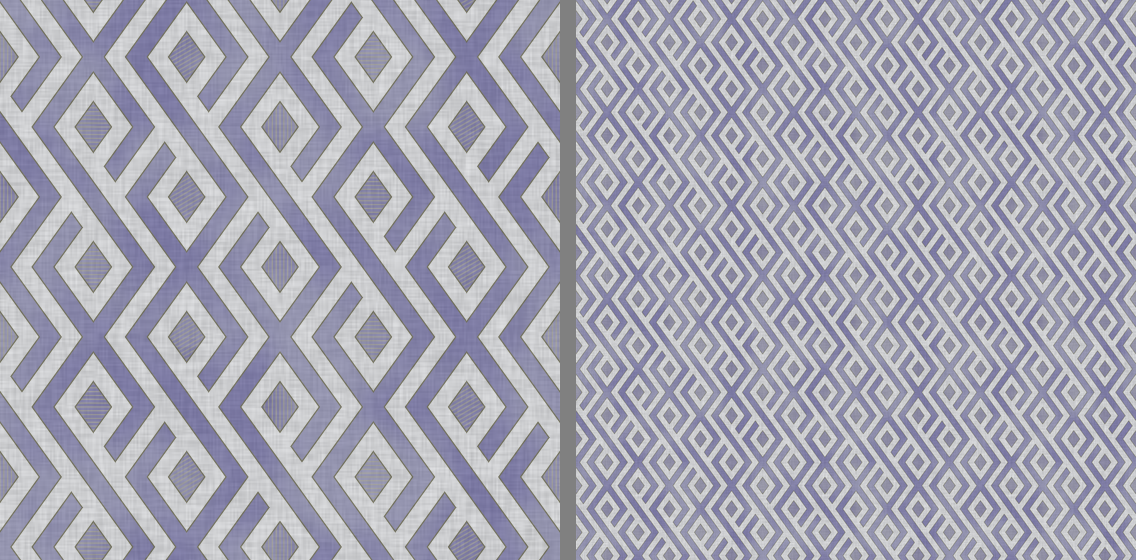
Left, the tile; right, the same tile 3 across and 3 down.
A Shadertoy shader for this pattern:

```glsl
// Lengths are in column spacings; the canvas is COLUMNS wide and high.
const float COLUMNS = 6.0;
const float HALF_STEP = 0.75;       // crossing to diamond centre
const float PERIOD = 3.0;           // vertical repeat of one column
const float FIRST_CROSSING = -0.14;
const float BAND_RADIUS = 0.539;    // centreline of the chevrons
const float BAND_HALF = 0.117;
const float HOOK_CUT = 0.185;
const float DIAMOND_RADIUS = 0.195;
const float LINE_HALF = 0.0066;
const float STRIPE_PITCH = 0.041;
const float STRIPE_HALF = 0.0075;
const float SLANT = 0.52;
const vec3 LINEN = vec3(0.803, 0.807, 0.816);
const vec3 VIOLET_DEEP = vec3(0.485, 0.475, 0.640);
const vec3 VIOLET_PALE = vec3(0.580, 0.580, 0.685);
const vec3 OLIVE = vec3(0.430, 0.425, 0.330);
const vec3 STRIPE = vec3(0.640, 0.635, 0.570);

float hash(vec2 p) {
    vec3 q = fract(vec3(p.xyx) * 0.1031);
    q += dot(q, q.yzx + 33.33);
    return fract((q.x + q.y) * q.z);
}

// Value noise that wraps over the unit square.
float wrapNoise(vec2 uv, vec2 cells, float seed) {
    vec2 p = uv * cells;
    vec2 i = floor(p);
    vec2 f = fract(p);
    f = f * f * (3.0 - 2.0 * f);
    vec2 a = mod(i, cells) + seed;
    vec2 b = mod(i + 1.0, cells) + seed;
    return mix(mix(hash(a), hash(vec2(b.x, a.y)), f.x),
               mix(hash(vec2(a.x, b.y)), hash(b), f.x), f.y);
}

// Position inside a column, folded by its half-turn symmetry.
vec2 columnPoint(vec2 p, float column, float id) {
    float crossing = FIRST_CROSSING + HALF_STEP * mod(id, 2.0);
    if (id == 4.0) crossing += 0.5 * PERIOD;
    vec2 q = vec2(p.x - column,
                  mod(p.y - crossing + 0.5 * PERIOD, PERIOD) - 0.5 * PERIOD);
    return q.y < 0.0 ? -q : q;
}

// Chevron above, long diagonal at lower left, cut hook at lower right.
float bandDistance(float x, float rise, bool upper) {
    float left = abs(rise - x - BAND_RADIUS) - BAND_HALF;
    float right = abs(rise + x - BAND_RADIUS) - BAND_HALF;
    if (upper) return x < 0.0 ? left : right;
    return min(left, max(right, rise - x - HOOK_CUT));
}

float stripeDistance(vec2 r, float id) {
    float kind = mod(id, 3.0);
    float angle = kind == 0.0 ? 1.5708 : (kind == 1.0 ? 0.0 : SLANT);
    float s = dot(r, vec2(sin(angle), cos(angle))) / STRIPE_PITCH;
    return abs(fract(s + 0.5) - 0.5) * STRIPE_PITCH - STRIPE_HALF;
}

float coverage(float d, float pixel) {
    return 1.0 - smoothstep(-0.6 * pixel, 0.6 * pixel, d);
}

void mainImage(out vec4 fragColor, in vec2 fragCoord) {
    vec2 uv = fragCoord / iResolution.xy;
    vec2 p = vec2(uv.x, 1.0 - uv.y) * COLUMNS;
    float pixel = COLUMNS / min(iResolution.x, iResolution.y);
    float slope = HALF_STEP / BAND_RADIUS;
    float toDistance = slope / sqrt(1.0 + slope * slope);

    // Nearest shapes of the two adjoining columns
    float band = 1e3, diamond = 1e3, stripe = 1e3;
    for (int i = 0; i < 2; i++) {
        float column = floor(p.x) + float(i);
        float id = mod(column, COLUMNS);
        vec2 q = columnPoint(p, column, id);
        vec2 r = q - vec2(0.0, HALF_STEP);
        float rise = abs(r.y) / slope;
        band = min(band, bandDistance(q.x, rise, r.y < 0.0) * toDistance);
        float d = (abs(r.x) + rise - DIAMOND_RADIUS) * toDistance;
        if (d < diamond) {
            diamond = d;
            stripe = stripeDistance(r, id);
        }
    }
    float shape = min(band, diamond);

    // Woven threads and soft dye clouds
    float weave = wrapNoise(uv, vec2(330.0, 38.0), 3.0)
                + wrapNoise(uv, vec2(38.0, 330.0), 17.0) - 1.0;
    float slub = wrapNoise(uv, vec2(190.0, 14.0), 41.0)
               + wrapNoise(uv, vec2(14.0, 190.0), 59.0) - 1.0;
    float cloth = 0.065 * weave + 0.025 * slub;
    float cloud = 0.75 * wrapNoise(uv, vec2(7.0), 71.0)
                + 0.25 * wrapNoise(uv, vec2(15.0), 97.0);

    // Layers
    vec3 violet = mix(VIOLET_DEEP, VIOLET_PALE, smoothstep(0.15, 0.75, cloud));
    float stripes = coverage(stripe, pixel) * coverage(diamond, pixel);
    violet = mix(violet, STRIPE, 0.65 * stripes);
    vec3 color = mix(LINEN + cloth, violet + 0.6 * cloth, coverage(shape, pixel));
    color = mix(color, OLIVE + 0.5 * cloth, 0.9 * coverage(abs(shape) - LINE_HALF, pixel));
    fragColor = vec4(color, 1.0);
}
```
